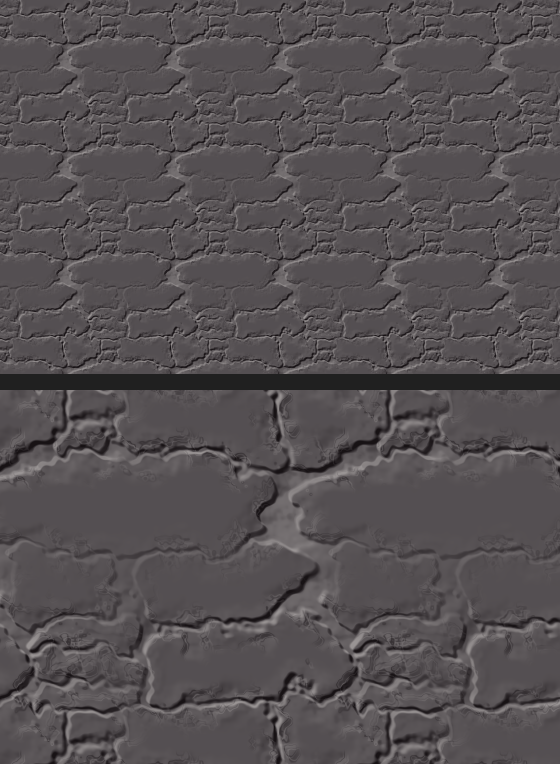
Top: the whole. Bottom: its middle third, enlarged.
A WebGL 2 fragment shader for this texture:

```glsl
#version 300 es
precision highp float;
// Embossed grey rock: a seamless tile of flat plates split by ragged cracks.
// Plates are round boxes on a wrapped tile, bent by periodic noise; the gaps
// between them and worn terraces give a height, lit from the upper left.
uniform vec2 u_resolution;
out vec4 fragColor;

const vec3 STONE = vec3(0.33, 0.31, 0.32);
const vec3 LIT = vec3(0.60, 0.58, 0.58);
const vec3 SHADOW = vec3(0.09, 0.07, 0.08);
const float TAU = 6.28319;
const float TILES_DOWN = 3.467;
const vec2 TILE_ORIGIN = vec2(0.636, 0.372);
const vec2 LIGHT_STEP = vec2(0.0055, 0.0062);
const int PLATES = 11;

// Plate centre (xy) and half size (zw) in tile units, y pointing down
const vec4 plates[PLATES] = vec4[PLATES](
  vec4(0.49, 0.14, 0.45, 0.14), vec4(0.77, 0.41, 0.26, 0.11),
  vec4(0.28, 0.40, 0.17, 0.10), vec4(0.87, 0.64, 0.32, 0.10),
  vec4(0.72, 0.86, 0.27, 0.11), vec4(0.12, 0.84, 0.16, 0.10),
  vec4(0.36, 0.55, 0.14, 0.03), vec4(0.36, 0.64, 0.15, 0.04),
  vec4(0.36, 0.73, 0.13, 0.035), vec4(0.36, 0.84, 0.06, 0.05),
  vec4(0.36, 0.94, 0.07, 0.035));

float hash(vec2 cell, float seed) {
  vec3 p = fract(vec3(cell.xyx + seed) * 0.1031);
  p += dot(p, p.yzx + 33.33);
  return fract((p.x + p.y) * p.z);
}

// Value noise that repeats after `period` cells
float noise(vec2 p, float period, float seed) {
  vec2 i = floor(p), f = fract(p);
  f = f * f * (3.0 - 2.0 * f);
  vec2 a = mod(i, period), b = mod(i + 1.0, period);
  return mix(mix(hash(a, seed), hash(vec2(b.x, a.y), seed), f.x),
             mix(hash(vec2(a.x, b.y), seed), hash(b, seed), f.x), f.y);
}

// Seamless fractal noise over the unit tile, centred on zero
float fractal(vec2 q, float period, float seed) {
  float sum = 0.0, amplitude = 1.0;
  for (int octave = 0; octave < 4; octave++) {
    sum += amplitude * (noise(q * period, period, seed) - 0.5);
    amplitude *= 0.62;
    period *= 2.0;
  }
  return sum;
}

// Shortest offset on the wrapped tile
vec2 wrapOffset(vec2 d) { return fract(d + 0.5) - 0.5; }

float roundBox(vec2 d, vec2 halfSize) {
  float radius = 0.75 * min(halfSize.x, halfSize.y);
  vec2 e = abs(d) - halfSize + radius;
  return length(max(e, 0.0)) + min(max(e.x, e.y), 0.0) - radius;
}

// Distance to the plate's edge: a neighbour or an open gap (negative inside)
float plateBorder(vec2 q) {
  float nearest = 9.0, second = 9.0;
  for (int i = 0; i < PLATES; i++) {
    float d = roundBox(wrapOffset(q - plates[i].xy), plates[i].zw);
    second = min(second, max(d, nearest));
    nearest = min(nearest, d);
  }
  return min(0.5 * (second - nearest), 0.014 - nearest);
}

// Rows sag or rise where they cross the side of the tile
vec2 sagRows(vec2 q) {
  float side = wrapOffset(q).x / 0.14;
  return q - vec2(0.0, 0.065 * exp(-side * side) * cos(TAU * q.y));
}

// Wide worn channel at the tile's side, fading down the tile
float channel(vec2 q) {
  vec2 d = wrapOffset(q - vec2(0.01, 0.22)) / vec2(0.11, 0.24);
  return exp(-dot(d, d));
}

// Shallow band below the large plate, away from the channel
float crackDepth(vec2 q) {
  float band = (fract(q.y) - 0.33) / 0.13;
  float side = abs(wrapOffset(q).x);
  return 1.0 - 0.7 * exp(-band * band) * smoothstep(0.05, 0.18, side);
}

// x: height of the surface, y: how much worn floor shows
vec2 surface(vec2 q) {
  vec2 bend = vec2(fractal(q, 6.0, 3.0), fractal(q, 6.0, 17.0));
  float border = plateBorder(sagRows(q) + 0.088 * bend);
  float grain = fractal(q, 10.0, 41.0);
  float worn = channel(q);
  float width = 0.014 + 0.012 * worn;
  float depth = crackDepth(q) * clamp(0.85 + 0.9 * bend.x, 0.3, 1.0);
  float pit = 1.0 - smoothstep(0.0, width, border);
  // Side cracks, flaked terraces and fine grit near the plate borders
  float rough = 1.0 - smoothstep(0.015, 0.085, border);
  float spur = 1.0 - smoothstep(0.0, 0.06, abs(grain));
  float terrace = smoothstep(0.04, 0.14, grain);
  float flakes = rough * (0.4 * spur + 0.3 * terrace + 0.35 * grain);
  float height = -depth * max(pit + 0.3 * rough * grain, flakes);
  float wear = depth * (pit * (0.14 + 0.2 * worn) + 0.09 * rough);
  return vec2(height, wear);
}

vec3 shade(vec2 q) {
  vec2 away = surface(q + LIGHT_STEP), toward = surface(q - LIGHT_STEP);
  float slope = away.x - toward.x;
  float wear = 0.5 * (away.y + toward.y);
  vec3 colour = mix(STONE, LIT, clamp(slope * 0.85 + wear, 0.0, 1.0));
  return mix(colour, SHADOW, clamp(-slope * 1.15, 0.0, 1.0));
}

void main() {
  vec3 sum = vec3(0.0);
  // Four samples per pixel smooth the edges
  for (int s = 0; s < 4; s++) {
    vec2 jitter = vec2(s % 2, s / 2) * 0.5 - 0.25;
    vec2 p = (gl_FragCoord.xy + jitter) / u_resolution.y;
    sum += shade(vec2(p.x, 1.0 - p.y) * TILES_DOWN - TILE_ORIGIN);
  }
  fragColor = vec4(sum * 0.25, 1.0);
}
```
